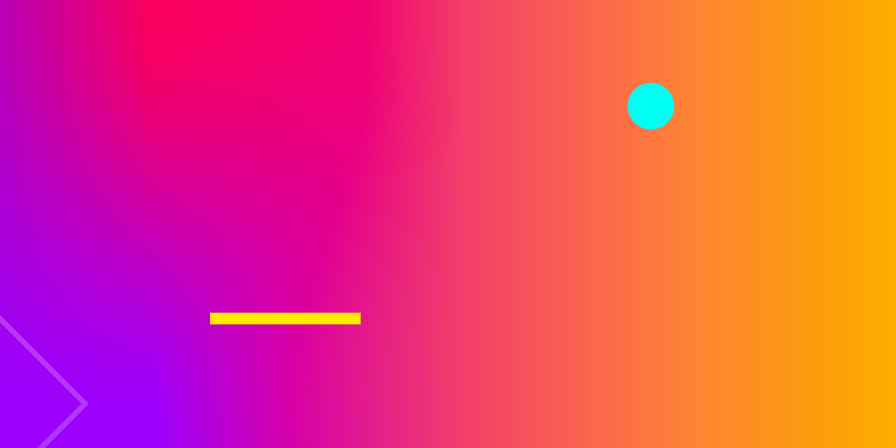
Reproduce this background procedurally as a WebGL 2 fragment shader.

```glsl
#version 300 es
precision highp float;
// Violet, pink and orange gradient with a cyan disc, a yellow bar and a faint diamond outline.

#define DISC_CENTER vec2(1.453, 0.763)
#define DISC_RADIUS 0.052
#define BAR_CENTER vec2(0.637, 0.289)
#define BAR_HALF_SIZE vec2(0.168, 0.013)
#define DIAMOND_CENTER vec2(0.0, 0.099)
#define DIAMOND_RADIUS 0.190
#define STROKE_HALF_WIDTH 0.006
#define STROKE_OPACITY 0.22

uniform vec2 u_resolution;
out vec4 fragColor;

const vec3 VIOLET  = vec3(0.61, 0.00, 1.00);
const vec3 PURPLE  = vec3(0.72, 0.00, 0.71);
const vec3 RED     = vec3(0.98, 0.00, 0.36);
const vec3 MAGENTA = vec3(0.84, 0.00, 0.66);
const vec3 PINK    = vec3(0.945, 0.00, 0.45);
const vec3 ROSE    = vec3(0.95, 0.25, 0.41);
const vec3 CORAL   = vec3(0.98, 0.39, 0.31);
const vec3 ORANGE  = vec3(1.00, 0.52, 0.20);
const vec3 AMBER   = vec3(0.99, 0.63, 0.02);
const vec3 GOLD    = vec3(1.00, 0.68, 0.00);
const vec3 CYAN    = vec3(0.00, 1.00, 0.95);
const vec3 YELLOW  = vec3(1.00, 0.92, 0.00);

// Linear progress of x from a to b, clamped to 0..1.
float progress(float a, float b, float x) {
    return clamp((x - a) / (b - a), 0.0, 1.0);
}

// Horizontal ramp whose left half also changes with height.
vec3 background(vec2 p) {
    float rise = smoothstep(0.0, 1.0, p.y);
    float crease = mix(0.65, 0.81, smoothstep(0.1, 0.8, p.y));
    vec3 color = mix(VIOLET, PURPLE, rise);
    color = mix(color, mix(VIOLET, RED, rise), progress(0.0, 0.34, p.x));
    color = mix(color, mix(MAGENTA, PINK, rise), progress(0.34, crease, p.x));
    color = mix(color, ROSE, progress(crease, 1.04, p.x));
    color = mix(color, CORAL, progress(1.04, 1.30, p.x));
    color = mix(color, ORANGE, progress(1.30, 1.56, p.x));
    color = mix(color, AMBER, progress(1.56, 1.875, p.x));
    return mix(color, GOLD, progress(1.875, 2.0, p.x));
}

float boxDistance(vec2 p, vec2 halfSize) {
    vec2 d = abs(p) - halfSize;
    return length(max(d, 0.0)) + min(max(d.x, d.y), 0.0);
}

float diamondDistance(vec2 p, float radius) {
    return (abs(p.x) + abs(p.y) - radius) * sqrt(0.5);
}

// Coverage of a shape, softened across one pixel.
float coverage(float dist) {
    return clamp(0.5 - dist * u_resolution.y, 0.0, 1.0);
}

void main() {
    // Canvas height is one unit.
    vec2 p = gl_FragCoord.xy / u_resolution.y;
    vec3 color = background(p);

    // Diamond outline, cut by the left and lower edges.
    float outline = abs(diamondDistance(p - DIAMOND_CENTER, DIAMOND_RADIUS)) - STROKE_HALF_WIDTH;
    color = mix(color, vec3(1.0), STROKE_OPACITY * coverage(outline));

    // Solid bar and disc.
    color = mix(color, YELLOW, coverage(boxDistance(p - BAR_CENTER, BAR_HALF_SIZE)));
    color = mix(color, CYAN, coverage(length(p - DISC_CENTER) - DISC_RADIUS));

    fragColor = vec4(color, 1.0);
}
```
